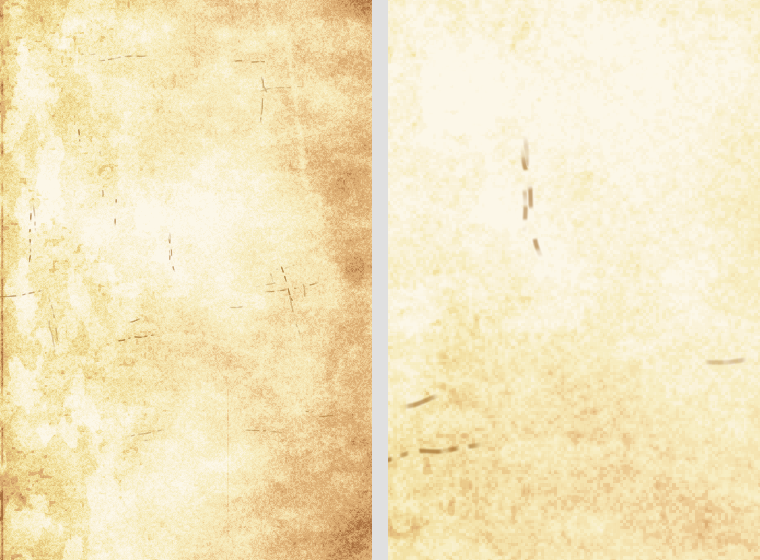
Left, the full canvas; right, a detail of the centre.
This texture is drawn by a Shadertoy shader. Its source:

```glsl
float hash(vec2 p) {
    vec3 q = fract(p.xyx * 0.1031);
    q += dot(q, q.yzx + 33.33);
    return fract((q.x + q.y) * q.z);
}

float noise(vec2 p) {
    vec2 cell = floor(p), f = fract(p);
    f = f * f * (3.0 - 2.0 * f);
    return mix(mix(hash(cell), hash(cell + vec2(1, 0)), f.x),
               mix(hash(cell + vec2(0, 1)), hash(cell + vec2(1, 1)), f.x), f.y);
}

float fbm(vec2 p) {
    float sum = 0.0, amp = 0.52;
    for (int i = 0; i < 5; i++) {
        sum += amp * noise(p);
        p = mat2(1.6, 1.2, -1.2, 1.6) * p + 17.3;
        amp *= 0.5;
    }
    return sum;
}

// Thin bowed strokes, some in parallel pairs, broken up along their length
float scratches(vec2 p, float aspect) {
    float ink = 0.0;
    for (int i = 0; i < 34; i++) {
        float id = float(i), pair = floor(id / 2.0);
        vec2 center = vec2(hash(vec2(pair, 3.1)) * aspect, 0.15 + 0.78 * hash(vec2(pair, 8.7)));
        center += 0.07 * (vec2(hash(vec2(id, 21.0)), hash(vec2(id, 34.0))) - 0.5);
        float turn = hash(vec2(id, 12.4));
        float angle = hash(vec2(pair, 5.9)) < 0.5 ? 0.3 * turn - 0.06 : 1.5 + 0.4 * turn;
        vec2 dir = vec2(cos(angle), sin(angle)), d = p - center;
        float along = dot(d, dir);
        float halfLen = 0.012 + 0.055 * pow(hash(vec2(id, 44.2)), 1.5);
        float bow = (hash(vec2(id, 51.0)) - 0.5) * 3.0 * along * along;
        float across = abs(dot(d, vec2(-dir.y, dir.x)) - bow + 0.003 * (noise(vec2(along * 60.0, id)) - 0.5));
        float stroke = smoothstep(0.0022, 0.0004, across) * smoothstep(halfLen, halfLen * 0.7, abs(along));
        float breaks = smoothstep(0.25, 0.7, noise(vec2(along * 170.0, id * 7.0)));
        ink = max(ink, stroke * breaks * (0.4 + 0.6 * hash(vec2(id, 66.0))));
    }
    return ink;
}

vec3 paperColor(float age, float warmth) {
    vec3 c = mix(vec3(0.99, 0.97, 0.91), vec3(0.98, 0.95, 0.85), smoothstep(0.0, 0.2, age));
    c = mix(c, vec3(0.97, 0.93, 0.76), smoothstep(0.2, 0.38, age));
    c = mix(c, mix(vec3(0.95, 0.88, 0.62), vec3(0.96, 0.89, 0.69), warmth), smoothstep(0.38, 0.58, age));
    c = mix(c, mix(vec3(0.91, 0.79, 0.50), vec3(0.93, 0.80, 0.58), warmth), smoothstep(0.58, 0.78, age));
    c = mix(c, vec3(0.87, 0.69, 0.46), smoothstep(0.78, 1.0, age));
    return mix(c, vec3(0.66, 0.43, 0.24), smoothstep(1.0, 1.5, age));
}

void mainImage(out vec4 fragColor, in vec2 fragCoord) {
    vec2 uv = fragCoord / iResolution.xy;
    vec2 p = fragCoord / iResolution.y;
    float cloud = fbm(p * 5.0 + 2.0);
    float blotch = fbm(p * 17.0 + 40.0);
    float leftSide = smoothstep(0.62, 0.1, uv.x + 0.4 * (cloud - 0.5));

    // Broad stains: dark right side, edges and corners, pale middle
    float age = 0.40 + 0.75 * (cloud - 0.5) + 0.4 * (blotch - 0.5);
    float wander = 0.25 * (cloud - 0.5);
    age += 0.17 * smoothstep(0.5, 0.95, uv.x + wander);
    age += 0.28 * smoothstep(0.88, 1.02, uv.x + wander);
    age += 0.30 * smoothstep(0.07, 0.0, uv.x + 0.5 * wander);
    age += 0.28 * smoothstep(0.95, 1.01, uv.y + 0.5 * wander);
    age += 0.35 * smoothstep(0.55, 0.05, length((uv - vec2(1.0, 0.0)) * vec2(1.0, 1.7)) + wander);
    age += 0.25 * smoothstep(0.28, 0.0, length(uv) + wander);
    age -= 0.16 * smoothstep(0.3, 0.0, length((uv - vec2(0.38, 0.61)) * vec2(0.6, 1.2)));
    age -= 0.22 * smoothstep(0.28, 0.0, length(uv - vec2(0.45, 0.05)));
    age -= 0.20 * smoothstep(0.25, 0.0, length(uv - vec2(0.12, 0.93)));

    // Flaked pale patches, drawn out vertically on the left
    float flake = fbm(p * vec2(22.0, 13.0) + 71.0) + 0.3 * (cloud - 0.5);
    age += leftSide * (0.10 - 0.30 * smoothstep(0.50, 0.56, flake));
    float rub = fbm(p * vec2(30.0, 48.0) + 9.0);
    age -= 0.13 * smoothstep(0.54, 0.66, rub);

    // Wavy creases and slanted fibers
    vec2 slant = vec2(p.x + 0.2 * p.y, p.y - 0.15 * p.x);
    age += 0.22 * (fbm(slant * vec2(9.0, 42.0)) - 0.5) * smoothstep(0.2, 0.7, uv.x);
    float crease = abs(uv.x - 0.88 - 0.07 * (fbm(vec2(p.y * 13.0, 4.0)) - 0.5));
    age += 0.13 * smoothstep(0.02, 0.0, crease) * smoothstep(0.15, 0.2, uv.y) * smoothstep(0.42, 0.35, uv.y);
    float fold = abs(uv.x - 0.81 + 0.18 * (uv.y - 0.75) + 0.02 * (blotch - 0.5));
    age -= 0.18 * smoothstep(0.012, 0.002, fold) * smoothstep(0.6, 0.68, uv.y) * smoothstep(0.48, 0.6, blotch + 0.06);

    // Fine grain and small specks
    age += 0.26 * (noise(p * 270.0) - 0.5) + 0.22 * (hash(floor(p * 512.0)) - 0.5);
    float speck = noise(p * 135.0 + 5.0) + 0.5 * (blotch - 0.5);
    age += 0.32 * smoothstep(0.84, 0.97, speck) * (0.4 + 0.6 * leftSide);

    // Worn left border and one long vertical line
    float worn = smoothstep(0.3, 0.65, noise(vec2(p.y * 45.0, 2.0)));
    age += 0.5 * worn * smoothstep(0.003, 0.0005, abs(p.x - 0.004));
    float line = smoothstep(0.0025, 0.0005, abs(p.x - 0.407));
    line *= smoothstep(0.03, 0.15, uv.y) * smoothstep(0.31, 0.29, uv.y);
    age += 0.35 * line * (0.4 + 0.6 * noise(vec2(p.y * 90.0, 6.0)));

    vec3 color = paperColor(age, smoothstep(0.2, 0.65, uv.x + wander));
    float ink = scratches(p, iResolution.x / iResolution.y);
    color = mix(color, vec3(0.64, 0.43, 0.17), 0.75 * ink);
    fragColor = vec4(color, 1.0);
}
```
